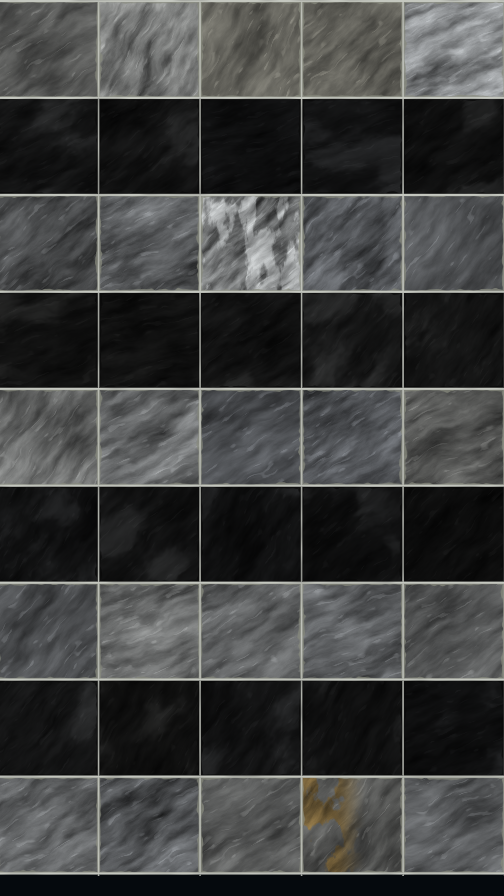
Give the GLSL for this texture, as a Shadertoy shader.

```glsl
// Slate tile wall: rows of grey and near-black stone alternate between thin pale joints.

const vec2 GRID = vec2(4.965, 9.242);    // tiles across and down the canvas
const vec2 SHIFT = vec2(0.029, -0.010);  // grid offset in tiles
const float ROWS = 9.0;

const vec3 COOL_SLATE = vec3(0.97, 1.0, 1.045);
const vec3 WARM_SLATE = vec3(1.02, 1.01, 0.94);
const vec3 JOINT = vec3(0.77, 0.78, 0.75);
const vec3 WORN_RIM = vec3(0.53, 0.54, 0.49);
const vec3 OCHRE = vec3(0.46, 0.38, 0.23);
const vec3 BASE_STRIP = vec3(0.02, 0.035, 0.05);

float hash(vec2 p) {
    return fract(sin(dot(p, vec2(127.1, 311.7))) * 43758.5453);
}

float noise(vec2 p) {
    vec2 i = floor(p), f = fract(p);
    f = f * f * (3.0 - 2.0 * f);
    return mix(mix(hash(i), hash(i + vec2(1, 0)), f.x),
               mix(hash(i + vec2(0, 1)), hash(i + vec2(1, 1)), f.x), f.y);
}

float fbm(vec2 p) {
    float sum = 0.0, amp = 0.5;
    for (int i = 0; i < 5; i++) {
        sum += amp * noise(p);
        p = mat2(1.6, 1.2, -1.2, 1.6) * p + 3.7;
        amp *= 0.5;
    }
    return sum / 0.97;
}

// 1 on the tile at the given column and row, else 0
float isTile(vec2 cell, float col, float row) {
    return float(cell == vec2(col, row));
}

// Cleaved stone: cloudy patches, slanted grain and fine pale scratches
vec3 slate(vec2 f, vec2 cell, float dark) {
    float angle = mix(0.25, 1.1, hash(cell + 4.3));
    vec2 seed = 20.0 * vec2(hash(cell + 1.7), hash(cell + 8.1));
    vec2 q = mat2(cos(angle), sin(angle), -sin(angle), cos(angle)) * f;
    q += 0.13 * (vec2(fbm(f * 3.0 + seed), fbm(f * 3.0 + seed + 9.0)) - 0.5);

    float cloud = fbm(q * vec2(1.7, 3.0) + seed) - 0.5;
    float grain = fbm(q * vec2(4.0, 15.0) + seed) - 0.5;
    float scratch = smoothstep(0.78, 0.97, noise(q * vec2(9.0, 36.0) + seed));

    // A few tiles are paler and more strongly figured
    float flaky = isTile(cell, 2.0, 2.0);
    float pale = flaky + isTile(cell, 1.0, 0.0) + isTile(cell, 4.0, 0.0)
               + 0.7 * isTile(cell, 1.0, 6.0);
    float tone = mix(0.28, 0.39, hash(cell + 2.9)) + 0.12 * pale;
    float contrast = mix(0.7, 1.2, hash(cell + 6.2)) + 0.3 * pale;
    float light = tone * (1.0 + contrast * (cloud + 0.9 * grain)) + 0.09 * scratch;
    float flakes = smoothstep(0.48, 0.60, fbm(f * vec2(7.0, 3.0) + seed));
    light += flaky * (0.26 * flakes - 0.10);

    float deep = mix(0.045, 0.08, hash(cell + 5.5));
    deep *= 1.0 + 1.3 * cloud + 1.1 * grain;
    deep += 0.025 * scratch + 0.05 * smoothstep(0.08, 0.25, cloud);

    // Tint varies from cool to olive
    float warm = 0.55 * hash(cell + 3.1) + isTile(cell, 2.0, 0.0) + isTile(cell, 3.0, 0.0);
    vec3 color = mix(light, deep, dark) * mix(COOL_SLATE, WARM_SLATE, min(warm, 1.0));

    // Rust stain on one tile
    float stain = smoothstep(0.46, 0.56, fbm(f * vec2(6.0, 4.0) + seed))
                * (1.0 - smoothstep(0.3, 0.65, f.x));
    return mix(color, OCHRE * (0.9 + grain), stain * isTile(cell, 3.0, 8.0));
}

// Coverage of a line of given half width at distance d
float lineMask(float d, float halfWidth, float blur) {
    return 1.0 - smoothstep(halfWidth - blur, halfWidth + blur, d);
}

void mainImage(out vec4 fragColor, in vec2 fragCoord) {
    vec2 uv = fragCoord / iResolution.xy;
    vec2 g = vec2(uv.x, 1.0 - uv.y) * GRID + SHIFT;
    vec2 cell = floor(g), f = fract(g);
    vec2 blur = 0.7 * GRID / iResolution.xy;
    float dark = mod(cell.y, 2.0);

    vec3 color = slate(f, cell, dark);

    // Uneven rim: worn and pale on grey tiles, shaded on dark ones
    vec2 edge = 0.5 - abs(f - 0.5);
    float nearest = min(edge.x, edge.y);
    float wear = noise(g * 9.0) * noise(g * 23.0 + 5.0);
    float rim = lineMask(nearest, 0.012 + 0.035 * wear, blur.x);
    color = mix(color, mix(WORN_RIM, vec3(0.03), dark), 0.75 * rim);

    // Plain strip below the last row
    color = mix(color, BASE_STRIP, smoothstep(-blur.y, blur.y, g.y - ROWS));

    // Joints, slightly wider across than down
    float above = 1.0 - step(ROWS + 0.03, g.y);
    float joint = max(0.85 * lineMask(edge.x, 0.008, blur.x),
                      lineMask(edge.y, 0.011, blur.y)) * above;
    joint *= 0.85 + 0.25 * noise(g * 6.0 + 2.0);
    color = mix(color, JOINT, min(joint, 1.0));

    fragColor = vec4(clamp(color, 0.0, 1.0), 1.0);
}
```
